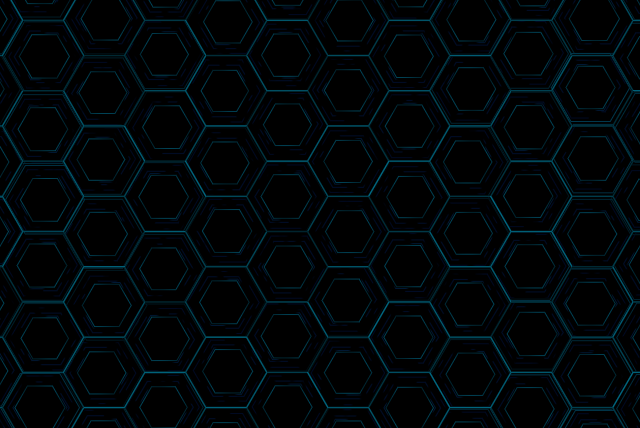
This pattern is drawn by a WebGL 2 fragment shader. Its source:

```glsl
#version 300 es
precision highp float;
// Dark honeycomb of thin teal hexagons, each holding a smaller concentric one.
// Every cell draws its shared border, a slipped copy, broken navy rings and an
// inner ring; hashes vary brightness and offset, more towards the two sides.
uniform vec2 u_resolution;
out vec4 fragColor;

const vec2 PITCH = vec2(0.1426, 0.1645);   // column and row spacing

float hash(vec2 p) {
    return fract(sin(dot(p, vec2(127.1, 311.7))) * 43758.55);
}

// Signed distance to a flat-topped hexagon.
float hexagon(vec2 p, float apothem) {
    p = abs(p);
    return max(p.y, dot(p, vec2(0.8660, 0.5))) - apothem;
}

// Antialiased stroke around d = 0.
float stroke(float d, float halfWidth) {
    return clamp((halfWidth - abs(d)) * u_resolution.y + 0.5, 0.0, 1.0);
}

// Layered sines around a ring leave irregular gaps.
float broken(float angle, float seed) {
    float wave = sin(angle * 2.0 + seed * 40.0) + sin(angle * 5.0 + seed * 71.0)
               + 0.6 * sin(angle * 11.0 + seed * 23.0);
    return smoothstep(-0.3, 0.5, wave);
}

vec3 drawCell(vec2 p, vec2 id, float wear) {
    float seed = hash(id);
    vec2 slip = vec2(hash(id + 3.1), hash(id + 7.7)) - 0.5;
    float angle = atan(p.y, p.x);
    float side = floor(angle / 1.0471976);
    float glow = hash(id * 1.7 + side * 5.3);
    float radius = PITCH.y * 0.5;

    // Shared border, lit unevenly from side to side
    vec3 color = vec3(0.0, 0.40, 0.50) * mix(0.35, 1.0, glow * glow)
               * stroke(hexagon(p, radius), 0.0017);

    // Slipped copy that doubles some borders
    float copy = stroke(hexagon(p - slip * 0.017 * wear, radius - 0.003 * seed), 0.0011);
    color = max(color, vec3(0.0, 0.24, 0.33) * copy * mix(0.25, 1.0, seed) * wear);

    // Broken navy rings between border and centre
    vec2 q = p - slip * 0.018 * (0.4 + wear);
    float outerRing = stroke(hexagon(q, 0.071 + 0.004 * seed), 0.0012);
    float middleRing = stroke(hexagon(q * vec2(1.0, 1.03), 0.062), 0.0014);
    color = max(color, vec3(0.0, 0.035, 0.13) * outerRing * broken(angle, seed));
    color = max(color, vec3(0.0, 0.045, 0.14) * middleRing * broken(angle, seed + 0.37));

    // Inner hexagon with a short loose fragment beside it
    vec2 r = p - slip * 0.014 * (0.25 + wear);
    float inner = hexagon(r, 0.0495 + 0.003 * (hash(id + 9.4) - 0.5));
    float fade = 0.78 + 0.22 * sin(angle * 3.0 + seed * 30.0);
    color = max(color, vec3(0.0, 0.27, 0.35) * stroke(inner, 0.0011) * fade);
    float fragment = smoothstep(0.75, 0.95, sin(angle * 2.0 + seed * 50.0));
    color = max(color, vec3(0.0, 0.10, 0.22) * fragment * stroke(inner - 0.004, 0.001));
    return color;
}

void main() {
    vec2 p = (gl_FragCoord.xy - 0.5 * u_resolution) / u_resolution.y;
    p -= vec2(0.066, -0.041);
    vec3 color = vec3(0.0);

    // Nearby cells; alternate columns sit half a row higher
    float column = round(p.x / PITCH.x);
    for (int i = -1; i <= 1; i++) {
        float c = column + float(i);
        float shift = 0.5 * mod(c, 2.0);
        float row = round(p.y / PITCH.y - shift);
        for (int j = -1; j <= 1; j++) {
            vec2 id = vec2(c, row + float(j));
            vec2 center = (id + vec2(0.0, shift)) * PITCH;
            float wear = mix(0.25, 1.0, smoothstep(0.1, 0.6, abs(center.x + 0.066)));
            color = max(color, drawCell(p - center, id, wear));
        }
    }
    fragColor = vec4(color, 1.0);
}
```
